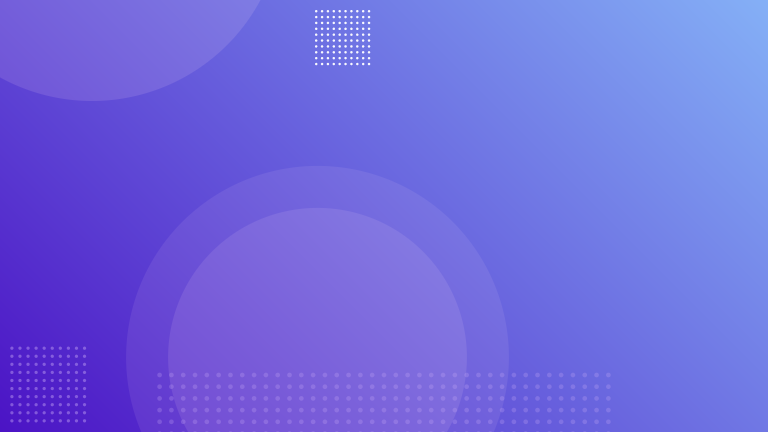
This background is drawn by a WebGL 1 fragment shader. Its source:

```glsl
precision highp float;
// Soft violet-to-sky diagonal gradient with translucent discs and dot grids.
// Shapes are distance functions on a 768 x 432 design canvas (origin top left),
// scaled to the real one; each is blended as a tinted, antialiased layer.

uniform vec2 u_resolution;

const vec2 CANVAS = vec2(768.0, 432.0);
const vec3 VIOLET = vec3(0.295, 0.075, 0.772);
const vec3 SKY = vec3(0.52, 0.69, 0.965);
const vec3 BLUSH = vec3(1.0, 0.88, 0.96);
const vec3 LILAC = vec3(0.80, 0.68, 0.97);
const vec3 WHITE = vec3(1.0);

// Coverage of a shape from its signed distance and the pixel width.
float coverage(float dist, float pixel) {
  return clamp(0.5 - dist / pixel, 0.0, 1.0);
}

float discDistance(vec2 p, vec2 center, float radius) {
  return length(p - center) - radius;
}

// Distance to the nearest dot of a finite grid starting at the first dot.
float dotGridDistance(vec2 p, vec2 first, vec2 spacing, vec2 count, float radius) {
  vec2 cell = clamp(floor((p - first) / spacing + 0.5), vec2(0.0), count - 1.0);
  return discDistance(p, first + cell * spacing, radius);
}

vec3 layer(vec3 base, vec3 tint, float opacity, float dist, float pixel) {
  return mix(base, tint, opacity * coverage(dist, pixel));
}

void main() {
  vec2 p = gl_FragCoord.xy / u_resolution * CANVAS;
  float pixel = CANVAS.y / u_resolution.y;

  // Diagonal gradient from the lower left to the upper right
  vec3 color = mix(VIOLET, SKY, (p.x + p.y) / (CANVAS.x + CANVAS.y));
  p.y = CANVAS.y - p.y;

  // Corner disc and the two concentric discs
  vec2 hub = vec2(317.5, 357.3);
  color = layer(color, BLUSH, 0.125, discDistance(p, vec2(92.0, -90.0), 191.0), pixel);
  color = layer(color, BLUSH, 0.085, discDistance(p, hub, 191.4), pixel);
  color = layer(color, BLUSH, 0.105, discDistance(p, hub, 149.4), pixel);

  // Dot grids: bright top, lower left, wide bottom
  float topDots = dotGridDistance(p, vec2(316.2, 11.2), vec2(5.87), vec2(10.0), 1.2);
  float leftDots = dotGridDistance(p, vec2(11.9, 348.2), vec2(8.07), vec2(10.0), 1.6);
  float wideDots = dotGridDistance(p, vec2(159.6, 375.0), vec2(11.81, 11.7), vec2(39.0, 6.0), 2.3);
  color = layer(color, WHITE, 0.95, topDots, pixel);
  color = layer(color, LILAC, 0.42, leftDots, pixel);
  color = layer(color, LILAC, 0.25, wideDots, pixel);

  gl_FragColor = vec4(color, 1.0);
}
```
